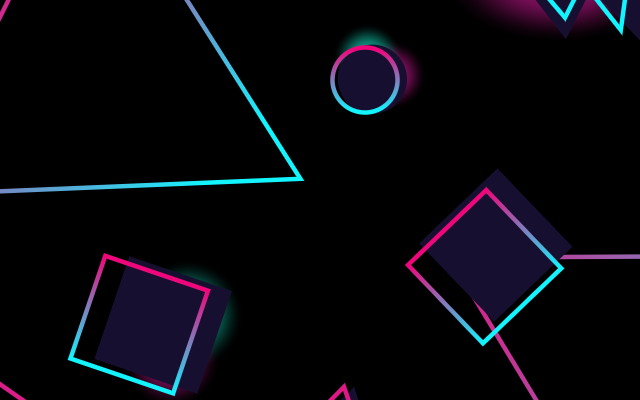
This background is drawn by a WebGL 2 fragment shader. Its source:

```glsl
#version 300 es
precision highp float;
// Neon gradient outlines of triangles, squares and a ring over dark offset shapes with soft glows on black.
uniform vec2 u_resolution;
out vec4 outColor;

#define PINK vec3(0.94, 0.02, 0.48)
#define CYAN vec3(0.07, 0.96, 1.0)
#define NAVY vec3(0.09, 0.06, 0.19)
#define TEAL_GLOW vec3(0.05, 0.60, 0.52)
#define MAGENTA_GLOW vec3(0.52, 0.06, 0.38)
#define HALF_STROKE 0.0056
#define SQUARE_HALF 0.1355

// Signed distance to a line through a and b, positive on the right side.
float sideDistance(vec2 p, vec2 a, vec2 b) {
    vec2 e = normalize(b - a);
    return dot(p - a, vec2(e.y, -e.x));
}

// Triangle with sharp mitred corners, vertices counter-clockwise.
float triangle(vec2 p, vec2 a, vec2 b, vec2 c) {
    return max(sideDistance(p, a, b), max(sideDistance(p, b, c), sideDistance(p, c, a)));
}

vec2 toLocal(vec2 p, vec2 center, float angle) {
    float c = cos(angle), s = sin(angle);
    return mat2(c, -s, s, c) * (p - center);
}

float square(vec2 q) {
    return max(abs(q.x), abs(q.y)) - SQUARE_HALF;
}

// Antialiased coverage of a distance in canvas heights.
float cover(float d) {
    return clamp(0.5 - d * u_resolution.y, 0.0, 1.0);
}

void fill(inout vec3 col, float d) {
    col = mix(col, NAVY, cover(d));
}

void stroke(inout vec3 col, float d, float t) {
    vec3 ink = mix(PINK, CYAN, clamp(t, 0.0, 1.0));
    col = mix(col, ink, cover(abs(d) - HALF_STROKE));
}

void glow(inout vec3 col, vec2 p, vec2 center, vec2 radius, vec3 tint) {
    col += tint * (1.0 - smoothstep(0.25, 1.0, length((p - center) / radius)));
}

// Navy square with a shifted outline, shaded along its own vertical axis.
void neonSquare(inout vec3 col, vec2 p, vec2 center, vec2 shadow, float angle) {
    fill(col, square(toLocal(p, center + shadow, angle)));
    vec2 q = toLocal(p, center, angle);
    stroke(col, square(q), 0.5 - 0.5 * q.y / SQUARE_HALF);
}

void main() {
    vec2 p = gl_FragCoord.xy / u_resolution.y;
    vec3 col = vec3(0.0);

    // Soft glows
    glow(col, p, vec2(0.919, 0.854), vec2(0.088), TEAL_GLOW);
    glow(col, p, vec2(0.979, 0.812), vec2(0.088), MAGENTA_GLOW);
    glow(col, p, vec2(0.469, 0.212), vec2(0.140), TEAL_GLOW);
    glow(col, p, vec2(0.427, 0.104), vec2(0.125), MAGENTA_GLOW);
    glow(col, p, vec2(1.396, 1.052), vec2(0.290, 0.160), MAGENTA_GLOW);

    // Large open triangles running off the canvas
    float d = triangle(p, vec2(-0.221, 0.5125), vec2(0.751, 0.553), vec2(0.217, 1.394));
    stroke(col, d, 0.12 + 0.9 * (p.x + 1.0 - p.y));
    d = triangle(p, vec2(1.125, 0.356), vec2(1.50, -0.264), vec2(1.875, 0.360));
    stroke(col, d, 0.1 + 0.65 * (p.x - 1.125));
    d = triangle(p, vec2(-0.208, 0.185), vec2(-0.208, -0.167), vec2(0.208, -0.106));
    stroke(col, d, 0.1);

    // Squares
    neonSquare(col, p, vec2(0.348, 0.1885), vec2(0.060, -0.001), -0.327);
    neonSquare(col, p, vec2(1.2115, 0.3333), vec2(0.028, 0.054), 0.764);

    // Ring and disc
    vec2 ringOffset = p - vec2(0.9125, 0.80);
    fill(col, length(p - vec2(0.931, 0.802)) - 0.0865);
    stroke(col, length(ringOffset) - 0.0813, 0.5 - ringOffset.y / 0.155);

    // Small triangle at the bottom edge
    vec2 apex = vec2(0.860, 0.033), left = vec2(0.760, -0.068), right = vec2(0.894, -0.068);
    vec2 shift = vec2(0.025, 0.0);
    fill(col, triangle(p - shift, apex, left, right));
    stroke(col, triangle(p, apex, left, right), 0.08);

    // Hanging triangles at the top right
    fill(col, triangle(p, vec2(1.4146, 0.902), vec2(1.485, 1.04), vec2(1.308, 1.04)));
    fill(col, triangle(p, vec2(1.615, 0.883), vec2(1.64, 1.04), vec2(1.465, 1.04)));
    stroke(col, triangle(p, vec2(1.4125, 0.956), vec2(1.475, 1.079), vec2(1.308, 1.079)), 1.0);
    stroke(col, triangle(p, vec2(1.552, 0.925), vec2(1.573, 1.079), vec2(1.430, 1.079)), 1.0);

    outColor = vec4(col, 1.0);
}
```
